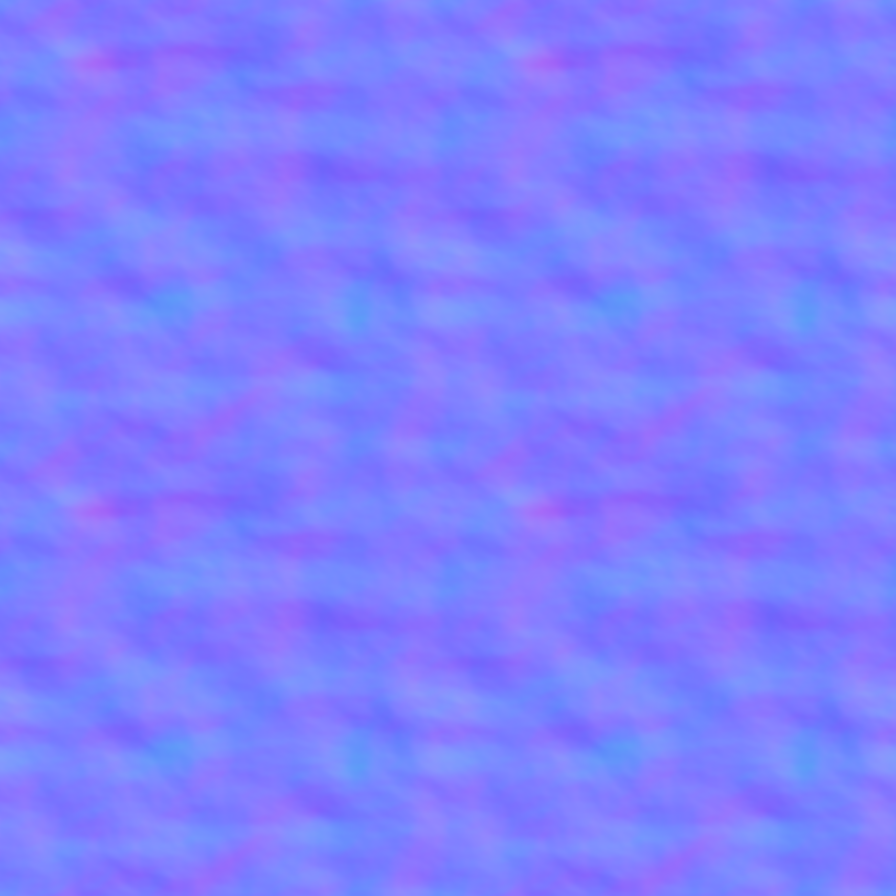
A WebGL 1 fragment shader for this texture map:

```glsl
precision highp float;
uniform vec2 u_resolution;

float hash(vec2 cell) {
  return fract(sin(dot(cell, vec2(127.1, 311.7))) * 43758.5453);
}

// Dot product of a random unit gradient with the offset from its wrapped corner
float cornerSlope(vec2 cell, vec2 offset, vec2 period, float seed) {
  float angle = 6.28318 * hash(mod(cell, period) + seed);
  return dot(vec2(cos(angle), sin(angle)), offset);
}

float gradientNoise(vec2 p, vec2 period, float seed) {
  vec2 cell = floor(p);
  vec2 f = p - cell;
  vec2 blend = f * f * f * (f * (f * 6.0 - 15.0) + 10.0);
  vec2 e = vec2(1.0, 0.0);
  float low = mix(cornerSlope(cell, f, period, seed),
                  cornerSlope(cell + e.xy, f - e.xy, period, seed), blend.x);
  float high = mix(cornerSlope(cell + e.yx, f - e.yx, period, seed),
                   cornerSlope(cell + e.xx, f - e.xx, period, seed), blend.x);
  return mix(low, high, blend.y);
}

// Wrapping fractal height, gently warped into wisps
float height(vec2 p) {
  vec2 period = vec2(5.0, 7.0);
  p += 0.02 * vec2(gradientNoise(p * 3.0, vec2(3.0), 71.0),
                   gradientNoise(p * 3.0, vec2(3.0), 37.0));
  float sum = 0.0;
  float amplitude = 1.0;
  for (int octave = 0; octave < 4; octave++) {
    sum += amplitude * gradientNoise(p * period, period, 5.0 + 23.0 * float(octave));
    period *= 2.0;
    amplitude *= 0.25;
  }
  return sum;
}

// Shortest offset from a centre on the wrapping tile
vec2 wrapOffset(vec2 p, vec2 centre) {
  return fract(p - centre + 0.5) - 0.5;
}

// Soft patch where the surface leans one way
vec2 softLean(vec2 p, vec2 centre, vec2 radius, vec2 lean) {
  vec2 d = wrapOffset(p, centre) / radius;
  return lean * exp(-dot(d, d));
}

// Long arched crease, leaning across its own curve
vec2 archedCrease(vec2 p) {
  vec2 d = wrapOffset(p, vec2(0.42, 0.892));
  float across = (d.y + 0.8 * d.x * d.x) / 0.034;
  float along = 1.0 - smoothstep(0.14, 0.32, abs(d.x));
  return vec2(-1.2 * d.x, -1.0) * 0.22 * along * exp(-across * across);
}

void main() {
  // Two repeats across and down
  vec2 p = fract(gl_FragCoord.xy / u_resolution * 2.0);

  // Surface slope from central differences
  vec2 e = vec2(0.003, 0.0);
  vec2 slope = vec2(height(p + e.xy) - height(p - e.xy),
                    height(p + e.yx) - height(p - e.yx)) / (2.0 * e.x);
  vec2 lean = -0.0145 * vec2(1.35 * slope.x - 0.2 * slope.y, slope.y);

  // Stronger folds
  lean += archedCrease(p);
  lean += softLean(p, vec2(0.24, 0.86), vec2(0.10, 0.05), vec2(0.20, -0.12));
  lean += softLean(p, vec2(0.37, 0.34), vec2(0.08, 0.05), vec2(-0.20, 0.16));
  lean += softLean(p, vec2(0.79, 0.30), vec2(0.05, 0.08), vec2(-0.22, 0.11));
  lean += softLean(p, vec2(0.46, 0.46), vec2(0.07, 0.05), vec2(-0.13, 0.11));
  lean += softLean(p, vec2(0.00, 0.32), vec2(0.09, 0.03), vec2(-0.05, 0.19));
  lean += softLean(p, vec2(0.68, 0.14), vec2(0.09, 0.03), vec2(-0.04, 0.17));
  lean += softLean(p, vec2(0.21, 0.13), vec2(0.07, 0.05), vec2(0.15, -0.12));
  lean += softLean(p, vec2(0.75, 0.64), vec2(0.20, 0.05), vec2(0.02, -0.12));
  lean += softLean(p, vec2(0.55, 0.23), vec2(0.08, 0.05), vec2(0.08, -0.12));

  // Pack the normal into colour
  vec3 normal = normalize(vec3(lean, 1.0));
  gl_FragColor = vec4(normal * 0.5 + 0.5, 1.0);
}
```
